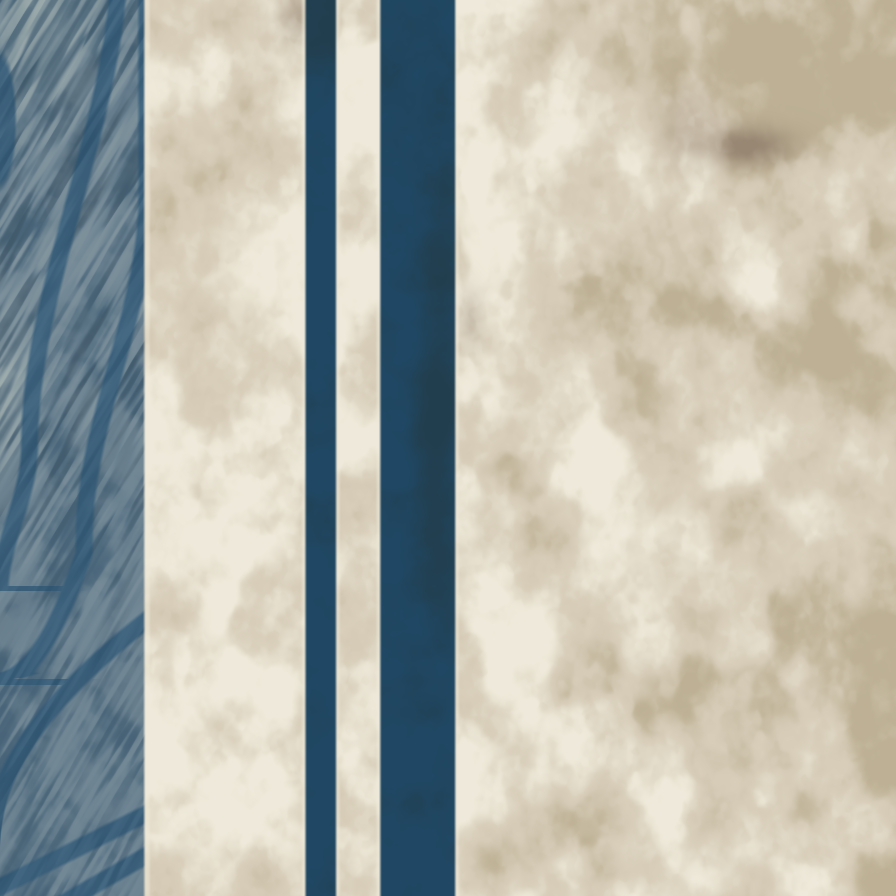
Give the GLSL for this pattern, as a three.js fragment shader.

```glsl
// Weathered cream stone with two navy stripes and a brushed blue panel of winding veins.
#define PANEL_EDGE 0.161
#define THIN_STRIPE vec2(0.341, 0.375)
#define WIDE_STRIPE vec2(0.4245, 0.508)
#define SOFTNESS 0.0022
#define VEIN_WIDTH 0.010
#define MOTTLE_SCALE 17.0
#define MOTTLE_CONTRAST 1.25
#define BRUSH_CONTRAST 0.75

varying vec2 vUv;

const vec3 CREAM = vec3(0.935, 0.915, 0.855);
const vec3 SAND = vec3(0.84, 0.80, 0.72);
const vec3 TAN = vec3(0.74, 0.69, 0.58);
const vec3 UMBER = vec3(0.56, 0.49, 0.42);
const vec3 NAVY = vec3(0.125, 0.28, 0.39);
const vec3 INK = vec3(0.13, 0.245, 0.31);
const vec3 SLATE = vec3(0.29, 0.40, 0.48);
const vec3 MIST = vec3(0.42, 0.51, 0.57);
const vec3 CHALK = vec3(0.66, 0.71, 0.70);
const vec3 VEIN = vec3(0.21, 0.36, 0.47);

vec2 hash2(vec2 p) {
  return fract(sin(vec2(dot(p, vec2(127.1, 311.7)), dot(p, vec2(269.5, 183.3)))) * 4375.85);
}

// Smooth cellular noise: random cell tones blended by distance
float cells(vec2 p) {
  vec2 cell = floor(p), f = fract(p);
  float tone = 0.0, total = 0.0;
  for (int j = -1; j <= 1; j++) {
    for (int i = -1; i <= 1; i++) {
      vec2 offset = vec2(float(i), float(j));
      vec2 seed = hash2(cell + offset);
      vec2 d = offset + seed - f;
      float weight = exp(-5.0 * dot(d, d));
      tone += weight * hash2(cell + offset + 41.0).x;
      total += weight;
    }
  }
  return tone / total;
}

float layeredCells(vec2 p) {
  float sum = 0.0, gain = 0.5;
  for (int i = 0; i < 4; i++) {
    sum += gain * cells(p);
    p = mat2(1.6, 1.2, -1.2, 1.6) * p + 7.3;
    gain *= 0.55;
  }
  return sum;
}

float spot(vec2 p, vec2 center, vec2 radius) {
  vec2 d = (p - center) / radius;
  return exp(-dot(d, d));
}

float band(float x, vec2 range) {
  return smoothstep(-SOFTNESS, SOFTNESS, x - range.x) * smoothstep(-SOFTNESS, SOFTNESS, range.y - x);
}

float stroke(float gap, float slope) {
  float d = abs(gap) * inversesqrt(1.0 + slope * slope);
  return 1.0 - smoothstep(VEIN_WIDTH - 0.003, VEIN_WIDTH + 0.002, d);
}

// Vein paths: the first two give x from y, the third gives y from x
float upperPath(float y) {
  return 0.033 * smoothstep(0.34, 0.5, y) + 0.1 * smoothstep(0.5, 1.05, y) - 0.1 * step(y, 0.34);
}
float middlePath(float y) {
  float bend = sqrt(clamp((y - 0.243) / 0.14, 0.0, 1.0));
  return 0.094 * bend + 0.07 * smoothstep(0.4, 0.78, y) - 0.1 * step(y, 0.236);
}
float lowerPath(float x) {
  return 0.095 + 0.21 * pow(max(x, 0.0) / 0.16, 0.6);
}

float veins(vec2 p) {
  float h = 0.006;
  float upper = stroke(p.x - upperPath(p.y), (upperPath(p.y + h) - upperPath(p.y - h)) / (2.0 * h));
  float middle = stroke(p.x - middlePath(p.y), (middlePath(p.y + h) - middlePath(p.y - h)) / (2.0 * h));
  float lower = stroke(p.y - lowerPath(p.x), (lowerPath(p.x + h) - lowerPath(p.x)) / h);
  float base = max(stroke(p.y - 0.01 - 0.5 * p.x, 0.5), stroke(p.y + 0.048 - 0.57 * p.x, 0.57));
  float corner = 1.0 - smoothstep(0.85, 1.1, length((p - vec2(0.0, 0.865)) / vec2(0.018, 0.075)));
  return max(max(max(upper, middle), max(lower, base)), corner);
}

vec3 stone(vec2 p) {
  float mottle = layeredCells(p * vec2(1.1, 0.9) * MOTTLE_SCALE) - 0.5;
  float tone = mix(0.2, 0.47, smoothstep(0.45, 0.8, p.x)) + 0.1 * smoothstep(0.75, 1.0, p.x);
  tone += MOTTLE_CONTRAST * mottle + 0.5 * (cells(p * 6.0 + 3.0) - 0.5);
  // Stains, then pale worn patches
  float stain = spot(p, vec2(0.833, 0.837), vec2(0.05, 0.022)) + 0.5 * spot(p, vec2(0.77, 0.86), vec2(0.03, 0.04));
  stain += 0.5 * spot(p, vec2(0.525, 0.648), vec2(0.015, 0.035)) + 0.6 * spot(p, vec2(0.335, 0.98), vec2(0.025, 0.03));
  tone += 0.3 * spot(p, vec2(0.84, 0.9), vec2(0.15, 0.14)) + 0.3 * spot(p, vec2(0.2, 0.29), vec2(0.05, 0.08));
  tone -= 0.5 * spot(p, vec2(0.846, 0.687), vec2(0.025, 0.04)) + 0.5 * spot(p, vec2(0.6, 0.285), vec2(0.03, 0.04));
  tone -= 0.35 * spot(p, vec2(0.665, 0.5), vec2(0.025, 0.14));
  vec3 color = mix(CREAM, SAND, smoothstep(0.0, 0.5, tone));
  color = mix(color, TAN, smoothstep(0.45, 0.95, tone));
  return mix(color, UMBER, clamp(stain * (0.7 + mottle), 0.0, 0.8));
}

vec3 panel(vec2 p) {
  // Fine brush marks run steeply up to the right
  vec2 along = normalize(vec2(0.5, 0.85));
  vec2 q = vec2(dot(p, vec2(along.y, -along.x)), dot(p, along));
  float brush = cells(q * vec2(210.0, 16.0)) - 0.5;
  float cloud = layeredCells(p * 14.0 + 20.0);
  float strength = mix(0.35, 1.0, smoothstep(0.2, 0.6, p.y));
  vec3 color = mix(SLATE, MIST, smoothstep(0.25, 0.65, cloud + 0.3 * brush));
  float shine = spot(p, vec2(0.0, 0.56), vec2(0.03, 0.08)) + 0.7 * spot(p, vec2(0.05, 0.97), vec2(0.05, 0.1));
  color = mix(color, CHALK, clamp(shine * (0.45 + brush) + BRUSH_CONTRAST * strength * max(brush, 0.0), 0.0, 0.8));
  color *= 1.0 + 0.25 * strength * min(brush, 0.0);
  return mix(color, VEIN + 0.07 * brush, 0.88 * veins(p));
}

void main() {
  vec3 color = stone(vUv);
  // Pale rims beside the panel and the stripes
  float rim = band(vUv.x, vec2(PANEL_EDGE, PANEL_EDGE + 0.006));
  rim += band(vUv.x, THIN_STRIPE + vec2(-0.004, 0.004)) + band(vUv.x, WIDE_STRIPE + vec2(-0.004, 0.004));
  color = mix(color, CREAM, 0.55 * min(rim, 1.0));
  // Navy stripes with faint inky wear
  float wear = 0.7 * layeredCells(vUv * 22.0 + 9.0) + 0.6 * spot(vUv, vec2(0.49, 0.55), vec2(0.025, 0.28));
  wear += 0.6 * smoothstep(0.88, 0.97, vUv.y) * step(vUv.x, THIN_STRIPE.y);
  vec3 paint = mix(NAVY, INK, smoothstep(0.3, 0.95, wear));
  color = mix(color, paint, max(band(vUv.x, THIN_STRIPE), band(vUv.x, WIDE_STRIPE)));
  color = mix(panel(vUv), color, smoothstep(-SOFTNESS, SOFTNESS, vUv.x - PANEL_EDGE));
  gl_FragColor = vec4(color, 1.0);
}
```
